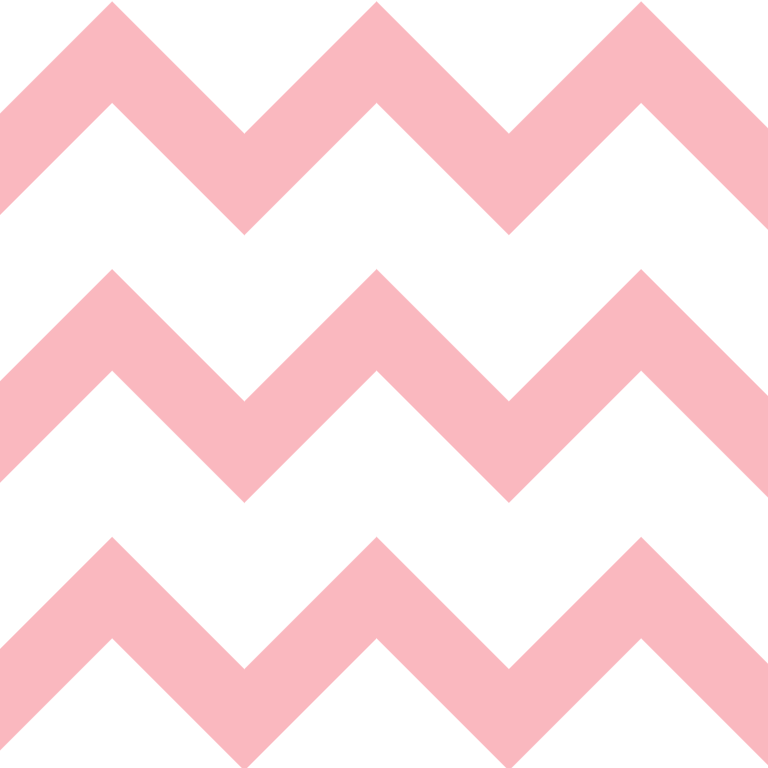
Give the GLSL for this pattern, as a WebGL 1 fragment shader.

```glsl
precision highp float;

// Pink chevron stripes on white: a triangle wave bends the vertical axis,
// then that axis is repeated into evenly spaced flat bands.

uniform vec2 u_resolution;

// Signed offset from the nearest multiple of period.
float nearestOffset(float x, float period) {
    return x - period * floor(x / period + 0.5);
}

// Signed distance to the chevron bands, negative inside.
float chevronDistance(vec2 p) {
    // 45 degree zigzag, zero at each peak
    float zigzag = abs(nearestOffset(p.x - 0.1460, 0.3444));

    // Depth below the centre line of the top band
    float depth = 1.0 - p.y - zigzag - 0.0679;
    float vertical = abs(nearestOffset(depth, 0.3486)) - 0.0661;

    // Convert vertical distance to perpendicular distance
    return vertical * 0.7071;
}

void main() {
    vec2 p = gl_FragCoord.xy / u_resolution.y;
    float blur = 0.75 / u_resolution.y;

    // Smooth-edged bands over the background
    float band = 1.0 - smoothstep(-blur, blur, chevronDistance(p));
    vec3 color = mix(vec3(1.0), vec3(0.98, 0.72, 0.75), band);

    gl_FragColor = vec4(color, 1.0);
}
```
